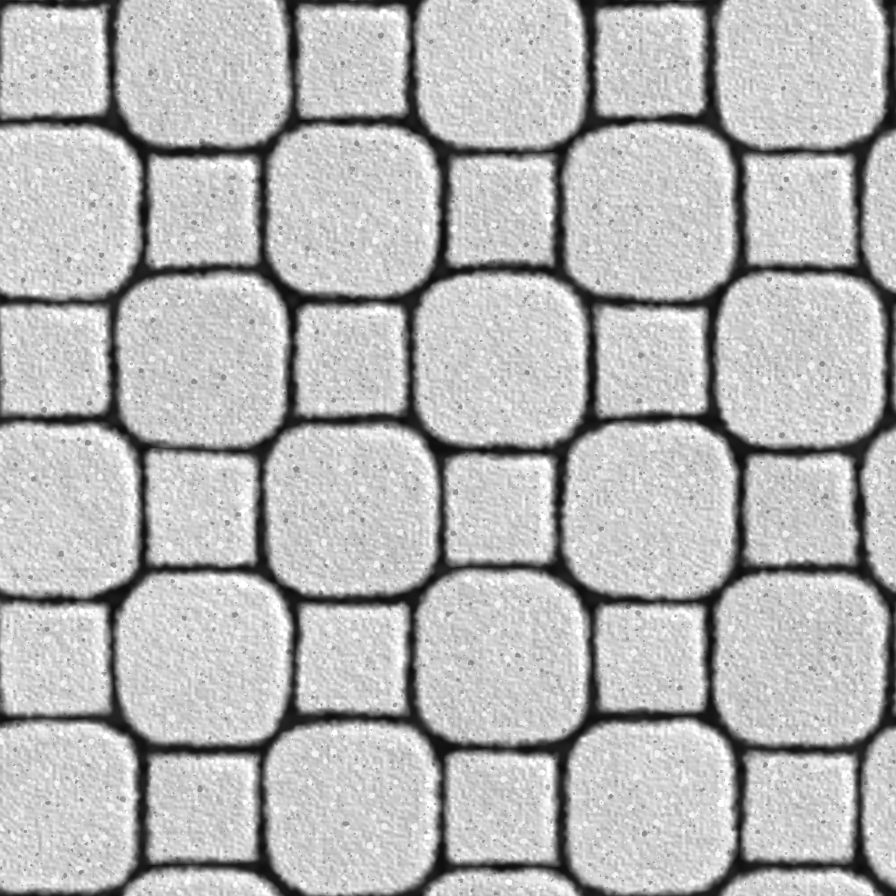
This texture is drawn by a three.js fragment shader. Its source:

```glsl
varying vec2 vUv;

const float CELLS = 6.0;                    // half-periods across the canvas
const vec2 ORIGIN = vec2(0.36, -0.414);     // centre of one square paver
const float SQUARE_HALF = 0.395;
const float OCTAGON_HALF = 1.0 - SQUARE_HALF;
const float SQUARE_ROUNDING = 0.06;
const float OCTAGON_ROUNDING = 0.13;
const float JOINT_REACH = 0.07;             // joint centre to clean stone
const float JOINT_ROUGHNESS = 0.022;
const float WOBBLE = 0.035;
const float JOINT_TONE = 0.10;
const float STONE_TONE = 0.80;
const float TILE_VARIATION = 0.025;
const float GRAIN_SCALE = 42.0;
const float GRAIN_STRENGTH = 0.16;
const vec2 LIGHT_DIR = vec2(0.85, 0.53);

float hash(vec2 p) {
  vec3 q = fract(vec3(p.xyx) * 0.1031);
  q += dot(q, q.yzx + 33.33);
  return fract((q.x + q.y) * q.z);
}

float noise(vec2 p) {
  vec2 i = floor(p), f = fract(p);
  f = f * f * (3.0 - 2.0 * f);
  return mix(mix(hash(i), hash(i + vec2(1.0, 0.0)), f.x),
             mix(hash(i + vec2(0.0, 1.0)), hash(i + vec2(1.0, 1.0)), f.x), f.y);
}

vec2 noise2(vec2 p) {
  return vec2(noise(p + 17.3), noise(p + 71.9)) - 0.5;
}

float smoothMin(float a, float b, float k) {
  float h = max(k - abs(a - b), 0.0) / k;
  return min(a, b) - 0.25 * h * h * k;
}

// Depth inside the current paver; also gives its local position and id
float paverDepth(vec2 p, out vec2 local, out vec2 id) {
  vec2 k = floor(0.5 * vec2(p.x + p.y, p.x - p.y) + 0.5);
  id = vec2(k.x + k.y, k.x - k.y);
  local = p - id;
  vec2 a = abs(local);
  if (max(a.x, a.y) < SQUARE_HALF)
    return smoothMin(SQUARE_HALF - a.x, SQUARE_HALF - a.y, SQUARE_ROUNDING);

  vec2 toOctagon = a.x > a.y ? vec2(sign(local.x), 0.0) : vec2(0.0, sign(local.y));
  id += toOctagon;
  local -= toOctagon;
  a = abs(local);
  float sides = OCTAGON_HALF - max(a.x, a.y);
  float corners = (1.0 - a.x - a.y) * 0.7071;
  return smoothMin(sides, corners, OCTAGON_ROUNDING);
}

// Sparse irregular chips, one at most per grid cell
float chips(vec2 p, float seed, float density) {
  p = mat2(0.8, 0.6, -0.6, 0.8) * p + seed;
  vec2 cell = floor(p);
  vec2 center = 0.3 + 0.4 * vec2(hash(cell + seed), hash(cell + seed + 31.7));
  float size = hash(cell + seed + 57.1);
  float radius = mix(0.12, 0.29, size * size);
  vec2 offset = fract(p) - center + 0.14 * noise2(p * 5.0);
  float shape = 1.0 - smoothstep(radius - 0.1, radius + 0.06, length(offset));
  return shape * step(hash(cell + seed + 83.9), density);
}

void main() {
  vec2 p = vUv * CELLS - ORIGIN;
  vec2 bent = p + WOBBLE * noise2(p * 1.7) + 0.3 * WOBBLE * noise2(p * 8.0);
  vec2 local, id;
  float depth = paverDepth(bent, local, id);
  depth += JOINT_ROUGHNESS * (noise(p * 24.0) - 0.5);
  depth += JOINT_ROUGHNESS * (noise(p * 5.0 + 9.0) - 0.5);

  // Stone with relief grain and a faint cloudiness
  vec2 g = p * GRAIN_SCALE;
  float relief = noise(g) - noise(g + vec2(0.7, 0.5));
  float stone = STONE_TONE + TILE_VARIATION * (hash(id + 40.0) - 0.5);
  stone += GRAIN_STRENGTH * relief + 0.07 * (noise(g * 0.45 + 5.0) - 0.5);
  stone += 0.03 * (noise(p * 3.0 + 30.0) - 0.5);

  // Pale and dark aggregate
  float pale = max(chips(p * 11.0, 3.0, 0.38), 0.75 * chips(p * 19.0, 47.0, 0.3));
  float dark = max(chips(p * 13.0, 91.0, 0.09), 0.7 * chips(p * 21.0, 123.0, 0.15));
  stone = mix(stone, 0.99, 0.75 * pale);
  stone = mix(stone, 0.42, 0.65 * dark);

  // Worn rim, brightest toward the light
  float rim = smoothstep(0.045, 0.08, depth) * (1.0 - smoothstep(0.08, 0.16, depth));
  float facing = max(dot(normalize(local + 0.0001), LIGHT_DIR), 0.0);
  stone += rim * (0.03 + 0.11 * facing);

  // Soft dark joints
  float joint = JOINT_TONE + 0.10 * (noise(p * 15.0 + 60.0) - 0.5);
  float tone = mix(joint, stone, smoothstep(0.0, JOINT_REACH, depth));
  gl_FragColor = vec4(vec3(clamp(tone, 0.0, 1.0)), 1.0);
}
```
